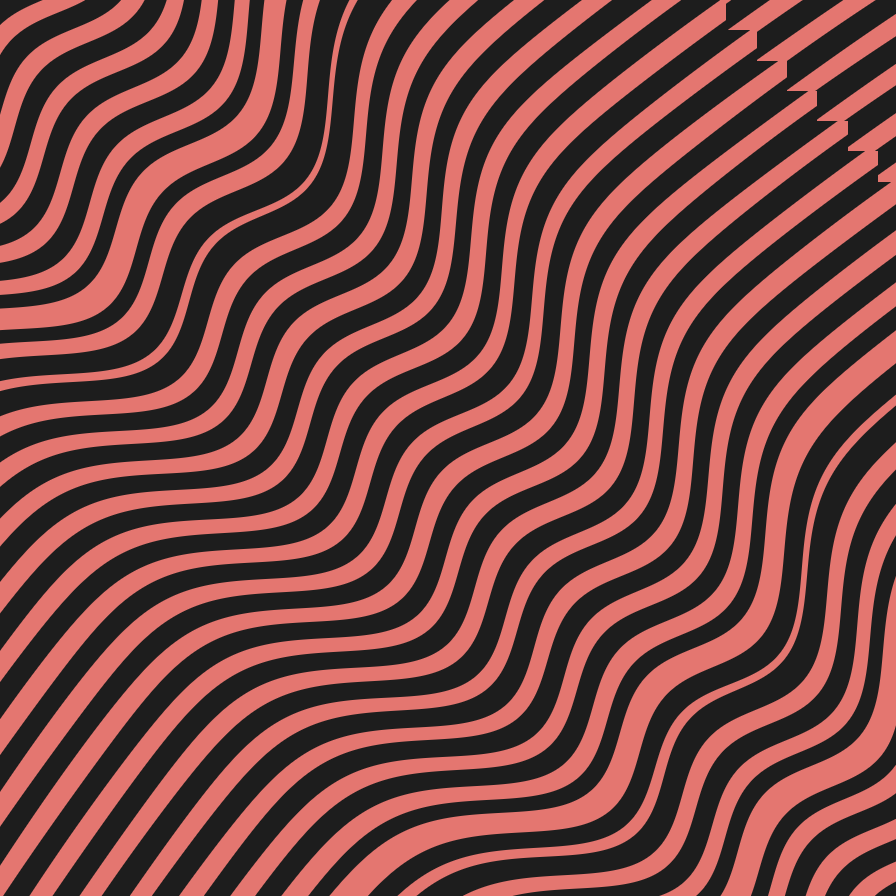
Reproduce this pattern procedurally as a Shadertoy shader.

```glsl
#define STRIPES 30.24
#define PHASE 0.16
#define LINE_WIDTH 0.46
#define WIDTH_JITTER 0.10
#define ACCENT 0.21
#define SEAM_CELLS 29.6
#define SEAM_OFFSET 24.0
#define SEAM_SHIFT 0.32
#define INK vec3(0.114, 0.114, 0.114)
#define CORAL vec3(0.894, 0.463, 0.439)

float bump(float x, float center, float width) {
    float t = (x - center) / width;
    return exp(-t * t);
}

// Sideways bend shared by all stripes, as a function of the distance along them
float bend(float along) {
    return 0.052 * along * along - 0.0755
         + 0.104 * bump(along, -0.219, 0.185)
         + 0.0924 * bump(along, 0.137, 0.178);
}

vec2 hashGradient(vec2 cell) {
    float h = fract(sin(dot(cell, vec2(127.1, 311.7))) * 43758.5);
    float angle = 6.2832 * h;
    return vec2(cos(angle), sin(angle));
}

float gradientNoise(vec2 p) {
    vec2 i = floor(p), f = p - i;
    vec2 u = f * f * f * (f * (f * 6.0 - 15.0) + 10.0);
    vec2 e = vec2(1.0, 0.0);
    float low = mix(dot(hashGradient(i), f),
                    dot(hashGradient(i + e.xy), f - e.xy), u.x);
    float high = mix(dot(hashGradient(i + e.yx), f - e.yx),
                     dot(hashGradient(i + e.xx), f - e.xx), u.x);
    return mix(low, high, u.y);
}

// Share of the pitch covered by one stripe, tapering slowly along its length
float stripeWidth(float id, float along) {
    float width = LINE_WIDTH;
    width += WIDTH_JITTER * gradientNoise(vec2(along * 2.0, id * 0.73 + 0.37));
    bool heavy = mod(id, 17.0) == 5.0 || mod(id, 21.0) == 5.0;
    bool light = mod(id, 16.0) == 7.0;
    if (heavy) width += ACCENT;
    if (light) width -= ACCENT * mix(0.7, 1.3, smoothstep(-0.3, 0.2, along));
    return width;
}

void mainImage(out vec4 fragColor, in vec2 fragCoord) {
    vec2 uv = fragCoord / iResolution.xy;
    vec2 p = vec2(uv.x, 1.0 - uv.y);

    // Diagonal axes: along the stripes and across them
    float along = p.x - p.y;
    float across = 0.5 * (p.x + p.y);
    float phase = (across - bend(along)) * STRIPES - PHASE;
    float pixel = length(vec2(dFdx(phase), dFdy(phase)));

    // Stepped seam where the stripes slip out of register
    vec2 cell = floor(p * SEAM_CELLS);
    phase += SEAM_SHIFT * step(SEAM_OFFSET, cell.x - cell.y);

    // Antialiased stripe coverage
    float id = floor(phase);
    float edge = abs(phase - id - 0.5) - 0.5 * stripeWidth(id, along);
    float coverage = clamp(0.5 - edge / pixel, 0.0, 1.0);

    fragColor = vec4(mix(INK, CORAL, coverage), 1.0);
}
```
